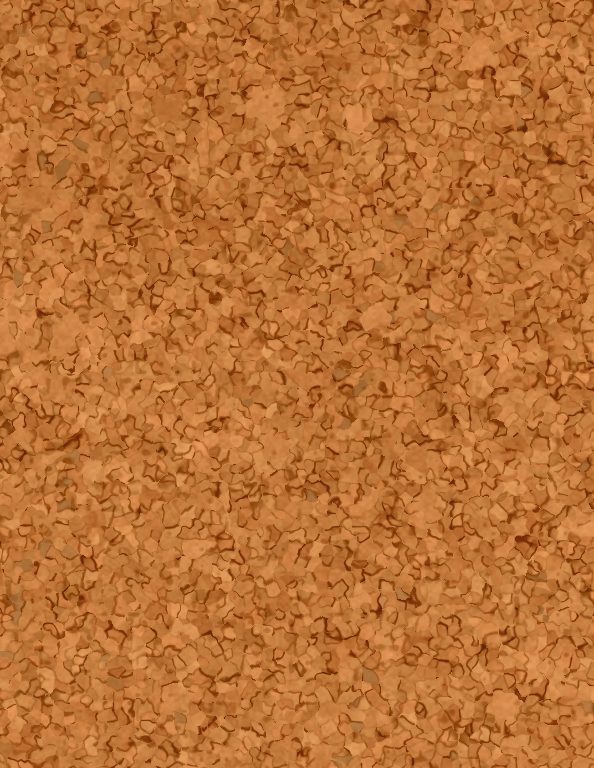
Write a WebGL 1 fragment shader that draws this texture.

```glsl
precision highp float;
uniform vec2 u_resolution;

#define GRAIN_SCALE 70.0
#define CHIP_SCALE 30.0
#define CHIP_SHARE 0.06
#define GRAIN_CONTRAST 0.088
#define FIBRE_CONTRAST 0.10
#define SEAM_WIDTH 0.36
#define SEAM_DEPTH 0.33
#define PIT_DEPTH 0.12
#define CORK_COLOR vec3(0.787, 0.498, 0.257)
#define SHADE_AXIS vec3(1.0, 0.99, 0.92)
#define DEEPEST_COLOR vec3(0.30, 0.16, 0.04)

float hash(vec2 p) {
    return fract(sin(dot(p, vec2(127.1, 311.7))) * 43758.55);
}

float noise(vec2 p) {
    vec2 i = floor(p), f = fract(p);
    f = f * f * (3.0 - 2.0 * f);
    return mix(mix(hash(i), hash(i + vec2(1.0, 0.0)), f.x),
               mix(hash(i + vec2(0.0, 1.0)), hash(i + 1.0), f.x), f.y);
}

// Centred shade of one grain, -1 to 1
float grainTone(vec2 id) {
    return hash(id + 17.3) + hash(id + 41.9) - 1.0;
}

// Distance to a grain seed, stretched and sized at random
float grainDistance(vec2 offset, vec2 id) {
    float angle = 6.283 * hash(id + 5.1);
    float stretch = mix(1.0, 1.5, hash(id + 9.7));
    float c = cos(angle), s = sin(angle);
    vec2 q = mat2(c, -s, s, c) * offset;
    return length(q * vec2(stretch, 1.0 / stretch)) * mix(0.72, 1.35, hash(id + 23.5));
}

// Packed grains: x tone, y distance to border, z seam strength, w random pick
vec4 grains(vec2 p) {
    vec2 cell = floor(p);
    vec2 nearId = cell, nextId = cell;
    float nearDist = 9.0, nextDist = 9.0;
    for (int y = -2; y <= 2; y++) {
        for (int x = -2; x <= 2; x++) {
            vec2 id = cell + vec2(float(x), float(y));
            vec2 seed = id + vec2(hash(id), hash(id + 71.7));
            float d = grainDistance(p - seed, id);
            if (d < nearDist) {
                nextDist = nearDist;
                nextId = nearId;
                nearDist = d;
                nearId = id;
            } else if (d < nextDist) {
                nextDist = d;
                nextId = id;
            }
        }
    }
    float border = nextDist - nearDist;
    float ownTone = grainTone(nearId);
    float sharedTone = 0.5 * (ownTone + grainTone(nextId));
    float tone = mix(sharedTone, ownTone, smoothstep(0.0, 0.14, border));
    float seam = hash(nearId + nextId + 3.3);
    return vec4(tone, border, seam * seam, hash(nearId + 57.1));
}

void main() {
    vec2 uv = gl_FragCoord.xy / u_resolution.y;

    // Ragged outlines from a small warp
    vec2 warp = vec2(noise(uv * 150.0), noise(uv * 150.0 + 31.0)) - 0.5;
    vec2 p = uv + warp * 0.005;

    // Small grains, with a few larger chips laid over them
    vec4 grain = grains(p * GRAIN_SCALE);
    vec4 chip = grains(p * CHIP_SCALE + 83.0);
    float chipMask = step(1.0 - CHIP_SHARE, chip.w) * smoothstep(0.04, 0.12, chip.y);
    float tone = mix(grain.x, chip.x * 0.8 + 0.2, chipMask);
    float seam = grain.z * (1.0 - smoothstep(0.0, SEAM_WIDTH, grain.y));
    seam *= 1.0 - chipMask;

    // Shade from grains, fibres, soft patches and dark gaps
    float shade = tone * GRAIN_CONTRAST;
    shade += (0.6 * noise(uv * 230.0) + 0.4 * noise(uv * 110.0 + 7.0) - 0.5) * FIBRE_CONTRAST;
    shade += (noise(uv * 24.0 + 13.0) - 0.5) * 0.04;
    shade += (noise(uv * 4.0 + 29.0) - 0.5) * 0.03;
    shade += (0.5 - uv.y) * 0.025;
    shade -= seam * SEAM_DEPTH;
    shade -= smoothstep(0.74, 0.95, noise(uv * 95.0 + 19.0)) * PIT_DEPTH;

    // Warm and straw tints, and rare dull grains
    vec3 color = CORK_COLOR + shade * SHADE_AXIS;
    float tint = mix(grain.w, 0.4, chipMask) - 0.5;
    color += tint * vec3(-0.012, 0.026, 0.02);
    float dull = smoothstep(0.985, 0.99, grain.w) * (1.0 - chipMask);
    color = mix(color, vec3(0.58, 0.38, 0.19), dull * 0.5);

    gl_FragColor = vec4(max(color, DEEPEST_COLOR), 1.0);
}
```
